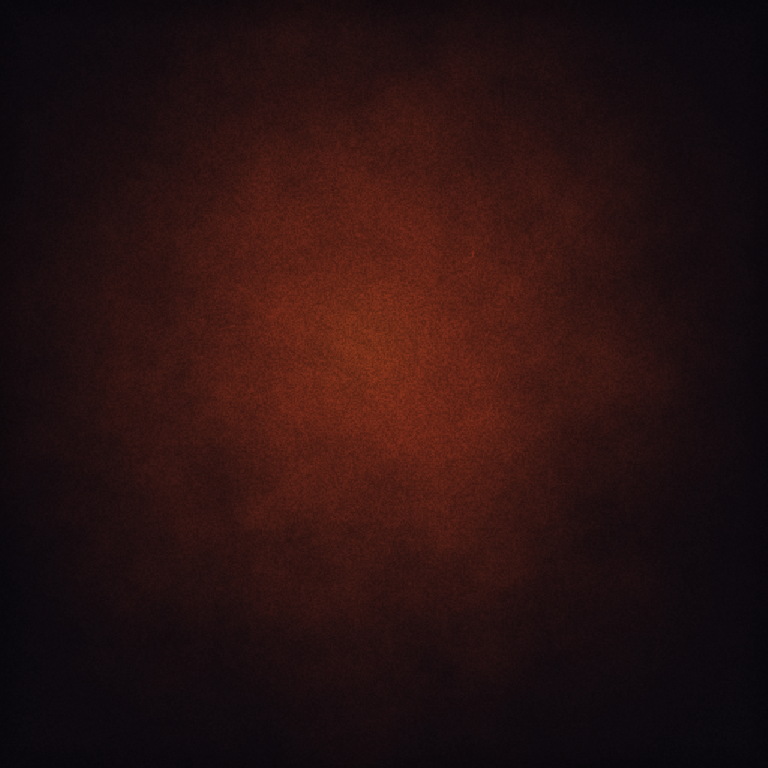
This background is drawn by a Shadertoy shader. Its source:

```glsl
float hash(vec2 p) {
    vec3 q = fract(vec3(p.xyx) * 0.1031);
    q += dot(q, q.yzx + 33.33);
    return fract((q.x + q.y) * q.z);
}

float valueNoise(vec2 p) {
    vec2 cell = floor(p);
    vec2 f = fract(p);
    f = f * f * (3.0 - 2.0 * f);
    float low = mix(hash(cell), hash(cell + vec2(1.0, 0.0)), f.x);
    float high = mix(hash(cell + vec2(0.0, 1.0)), hash(cell + 1.0), f.x);
    return mix(low, high, f.y);
}

// Layered noise, centred on zero
float fbm(vec2 p) {
    float sum = 0.0;
    float weight = 0.5;
    for (int i = 0; i < 5; i++) {
        sum += weight * (valueNoise(p) - 0.5);
        p = mat2(1.6, 1.2, -1.2, 1.6) * p + 17.3;
        weight *= 0.58;
    }
    return sum;
}

float segmentDistance(vec2 p, vec2 a, vec2 b) {
    vec2 ab = b - a;
    return length(p - a - ab * clamp(dot(p - a, ab) / dot(ab, ab), 0.0, 1.0));
}

// Short, faint scuffs scattered over the surface
float scratches(vec2 uv) {
    float sum = 0.0;
    for (int i = 0; i < 36; i++) {
        float id = float(i);
        vec2 start = 0.1 + 0.8 * vec2(hash(vec2(id, 3.0)), hash(vec2(id, 9.0)));
        float angle = 6.2832 * hash(vec2(id, 21.0));
        float reach = mix(0.003, 0.028, hash(vec2(id, 31.0)));
        vec2 end = start + reach * vec2(cos(angle), sin(angle));
        float d = segmentDistance(uv + 0.003 * fbm(uv * 90.0), start, end);
        float strength = hash(vec2(id, 43.0));
        sum += (1.0 - smoothstep(0.0, 0.0018, d)) * strength * strength;
    }
    return sum * smoothstep(0.25, 0.7, valueNoise(uv * 210.0));
}

void mainImage(out vec4 fragColor, in vec2 fragCoord) {
    vec2 uv = fragCoord / iResolution.xy;

    // Broad ember glow, warped into a ragged outline
    vec2 warp = vec2(fbm(uv * 6.0 + 4.0), fbm(uv * 6.0 + 71.0));
    vec2 offset = (uv + 0.1 * warp - vec2(0.485, 0.545)) / vec2(0.97, 1.04);
    float glow = exp(-pow(dot(offset, offset) / 0.107, 1.1));

    // Clouds and mottled pigment
    float clouds = fbm(uv * 7.0 + 24.0);
    float mottling = fbm(uv * 24.0 + 31.0);
    float speckle = fbm(uv * 85.0 + 12.0);
    glow *= 1.0 + 0.5 * clouds * (1.5 - glow) + 0.38 * mottling * (1.4 - glow);
    glow += 0.16 * speckle * (0.08 + glow * (1.2 - 0.7 * glow));

    // Small warm core, left of and above the centre
    vec2 core = uv - vec2(0.475, 0.555);
    float warmth = exp(-dot(core, core) / 0.006);
    glow += 0.09 * warmth * (1.0 + 1.2 * mottling);

    // Sparse worn flecks and scuffs
    float patches = smoothstep(0.0, 0.22, fbm(uv * 8.0 + 53.0));
    float wear = smoothstep(0.13, 0.34, fbm(uv * 130.0 + 8.0));
    glow += 0.15 * wear * patches * (0.2 + 0.7 * glow);
    glow += 0.5 * scratches(uv) * (0.15 + 0.6 * glow);

    // Shadow to ember ramp
    vec3 shadow = vec3(0.043, 0.033, 0.056);
    vec3 ember = vec3(0.432, 0.152, 0.092);
    vec3 color = mix(shadow, ember, max(glow, 0.0));
    color.g += 0.02 * warmth;

    // Fine leather grain
    float grain = valueNoise(uv * 400.0) - 0.5;
    grain += 1.1 * (hash(floor(uv * 512.0)) - 0.5);
    color *= 1.0 + 0.2 * grain;

    // Darkened border
    vec2 edge = min(uv, 1.0 - uv);
    color *= mix(0.85, 1.0, smoothstep(0.0, 0.04, min(edge.x, edge.y)));

    fragColor = vec4(color, 1.0);
}
```
